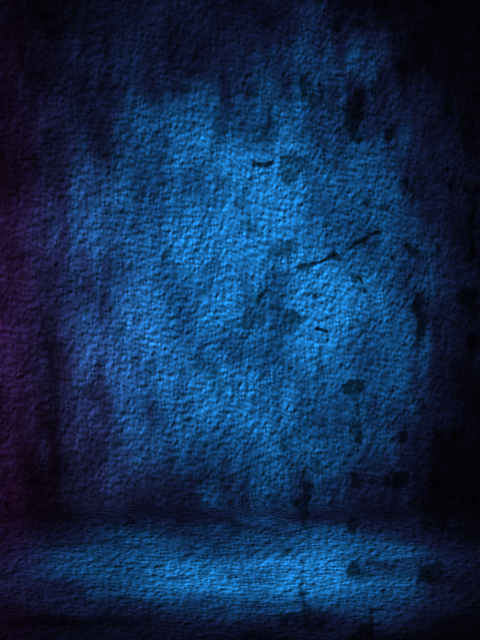
Reproduce this background procedurally as a Shadertoy shader.

```glsl
// A weathered blue plaster wall meeting a dim floor, each lit by a soft pool of light.
// Gaussian glows pick a tone from a colour ramp; layered value noise adds stains,
// vertical streaks and embossed grain, and bent segments cut the cracks.

const float FLOOR_Y = 0.198;                    // height of the wall's foot
const vec2 WALL_CENTRE = vec2(0.53, 0.57);
const vec2 WALL_RADIUS = vec2(0.39, 0.36);
const vec2 FLOOR_CENTRE = vec2(0.53, 0.108);
const vec2 FLOOR_RADIUS = vec2(0.47, 0.083);
const vec3 BLACK = vec3(0.018, 0.014, 0.040);
const vec3 NAVY = vec3(0.058, 0.080, 0.185);
const vec3 BLUE = vec3(0.062, 0.255, 0.445);
const vec3 AZURE = vec3(0.100, 0.445, 0.725);
const vec3 HAZE = vec3(0.095, 0.085, 0.160);
const vec3 PLUM = vec3(0.105, 0.006, 0.080);
const float GRAIN_SCALE = 270.0;
const float GRAIN_DEPTH = 0.62;
const float STAIN_DEPTH = 0.80;
const float STREAK_DEPTH = 0.35;
const float CRACK_DEPTH = 0.70;

// Cracks as start and end points, in fractions of the canvas
const int CRACKS = 7;
const vec4 CRACK[CRACKS] = vec4[CRACKS](
    vec4(0.538, 0.529, 0.556, 0.544), vec4(0.573, 0.566, 0.655, 0.588),
    vec4(0.655, 0.588, 0.720, 0.607), vec4(0.730, 0.612, 0.790, 0.638),
    vec4(0.750, 0.565, 0.765, 0.545), vec4(0.660, 0.486, 0.678, 0.481),
    vec4(0.515, 0.738, 0.565, 0.746));

float hash(vec2 p) {
    return fract(sin(dot(p, vec2(127.1, 311.7))) * 43758.5453);
}

float noise(vec2 p) {
    vec2 cell = floor(p), f = fract(p);
    f = f * f * (3.0 - 2.0 * f);
    return mix(mix(hash(cell), hash(cell + vec2(1, 0)), f.x),
               mix(hash(cell + vec2(0, 1)), hash(cell + vec2(1, 1)), f.x), f.y);
}

float fbm(vec2 p) {
    float sum = 0.0, gain = 0.5;
    for (int i = 0; i < 5; i++) {
        sum += gain * noise(p);
        p = mat2(1.6, 1.2, -1.2, 1.6) * p + 7.3;
        gain *= 0.5;
    }
    return sum;
}

float glow(vec2 uv, vec2 centre, vec2 radius) {
    vec2 d = (uv - centre) / radius;
    return exp(-dot(d, d));
}

vec3 toneRamp(float light) {
    vec3 tone = mix(BLACK, NAVY, smoothstep(0.0, 0.34, light));
    tone = mix(tone, BLUE, smoothstep(0.26, 0.66, light));
    return mix(tone, AZURE, smoothstep(0.58, 1.05, light));
}

float segmentDistance(vec2 p, vec2 a, vec2 b) {
    vec2 ab = b - a;
    return length(p - a - ab * clamp(dot(p - a, ab) / dot(ab, ab), 0.0, 1.0));
}

// Two turned lattices hide the grid; offset samples light the bumps from the upper left
float emboss(vec2 p) {
    vec2 fine = mat2(0.8, 0.6, -0.6, 0.8) * p * GRAIN_SCALE;
    vec2 coarse = mat2(0.92, -0.39, 0.39, 0.92) * p * GRAIN_SCALE * 0.55;
    return noise(fine) - noise(fine + vec2(0.9, -0.3))
        + 0.7 * (noise(coarse) - noise(coarse + vec2(0.2, -0.8)));
}

float crackShade(vec2 p, vec2 scale) {
    vec2 bent = p + 0.006 * (vec2(noise(p * 70.0), noise(p * 70.0 + 9.0)) - 0.5);
    float shade = 0.0;
    for (int i = 0; i < CRACKS; i++) {
        float d = segmentDistance(bent, CRACK[i].xy * scale, CRACK[i].zw * scale);
        float width = 0.0015 + 0.0045 * noise(p * 50.0 + float(i));
        shade = max(shade, 1.0 - smoothstep(0.2 * width, 1.5 * width, d));
    }
    return shade * smoothstep(0.15, 0.6, noise(p * 85.0 + 5.0));
}

void mainImage(out vec4 fragColor, in vec2 fragCoord) {
    vec2 uv = fragCoord / iResolution.xy;
    vec2 scale = vec2(iResolution.x / iResolution.y, 1.0);
    vec2 p = uv * scale;
    float seam = FLOOR_Y + 0.012 * (fbm(vec2(p.x * 18.0, 2.0)) - 0.5);
    float wall = smoothstep(seam - 0.014, seam + 0.014, uv.y);

    // Stains are upright on the wall and flattened on the floor
    float wallStain = fbm(p * vec2(14.0, 11.0) + 3.0) - 0.48;
    float floorStain = fbm(p * vec2(10.0, 36.0) + 21.0) - 0.48;
    float streak = fbm(p * vec2(60.0, 14.0) + 40.0) - 0.48;
    float edge = smoothstep(0.15, 0.48, abs(uv.x - 0.5));

    // Pools of light
    float wallLight = glow(uv, WALL_CENTRE, WALL_RADIUS)
        * (1.0 + STAIN_DEPTH * wallStain + STREAK_DEPTH * streak * (1.0 + edge));
    wallLight += 0.24 * wallStain + 0.18 * streak;
    float floorLight = 0.94 * glow(uv, FLOOR_CENTRE, FLOOR_RADIUS)
        * (1.0 + 0.9 * floorStain) + 0.18 * floorStain;
    float light = mix(floorLight, wallLight, wall);
    light *= 1.0 - 0.45 * smoothstep(0.82, 1.0, uv.x);
    vec3 color = toneRamp(max(light, 0.0));

    // Pale haze and plum rim on the left
    float haze = glow(uv, vec2(0.17, 0.45), vec2(0.17, 0.26)) * wall;
    color += HAZE * haze * max(0.0, 0.65 + 1.6 * wallStain);
    float rim = exp(-pow(uv.x / 0.10, 2.0)) * glow(uv, vec2(0.0, 0.44), vec2(1.0, 0.44));
    color += PLUM * rim * (0.8 + wallStain);

    // Surface relief, pits and cracks
    float pits = smoothstep(0.57, 0.74, fbm(p * vec2(38.0, 28.0) + 70.0));
    color *= 1.0 - 0.6 * pits * (0.35 + 0.65 * smoothstep(0.4, 0.8, uv.x));
    float relief = emboss(p * mix(vec2(0.8, 1.3), vec2(1.0, 0.85), wall));
    color *= max(0.2, 1.0 + GRAIN_DEPTH * relief);
    color *= 1.0 - CRACK_DEPTH * crackShade(p, scale);
    fragColor = vec4(clamp(color, 0.0, 1.0), 1.0);
}
```
